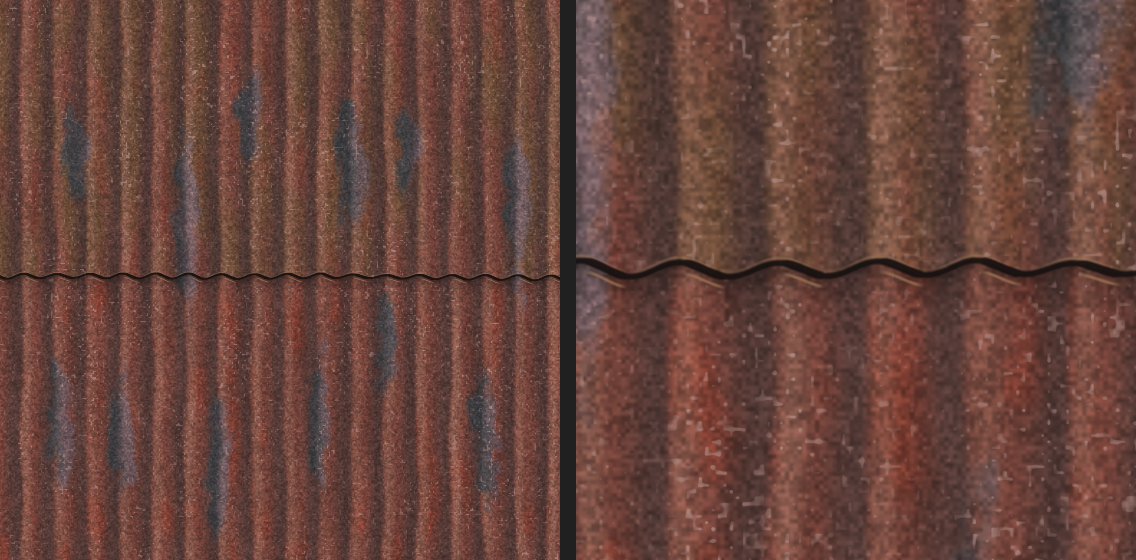
Left, the full canvas; right, a detail of the centre.
A three.js fragment shader for this texture:

```glsl
varying vec2 vUv;

const float RIDGES = 17.0;
const float TROUGH_PHASE = 0.55;
const float SEAM_HEIGHT = 0.505;
const int STAINS = 12;
const float TAU = 6.28319;

const vec3 TROUGH = vec3(0.30, 0.215, 0.205);
const vec3 RUST = vec3(0.45, 0.255, 0.220);
const vec3 CREST = vec3(0.57, 0.400, 0.345);
const vec3 OLIVE = vec3(0.41, 0.285, 0.205);
const vec3 RED_RUST = vec3(0.50, 0.225, 0.175);
const vec3 SLATE = vec3(0.235, 0.255, 0.275);
const vec3 MAUVE = vec3(0.40, 0.335, 0.365);
const vec3 SPECK = vec3(0.70, 0.565, 0.540);
const vec3 LIP = vec3(0.61, 0.46, 0.33);
const vec3 GAP = vec3(0.085, 0.065, 0.06);

float hash(vec2 p) {
  vec3 q = fract(vec3(p.xyx) * 0.1031);
  q += dot(q, q.yzx + 33.33);
  return fract((q.x + q.y) * q.z);
}

float noise(vec2 p) {
  vec2 cell = floor(p);
  vec2 f = fract(p);
  f = f * f * (3.0 - 2.0 * f);
  float low = mix(hash(cell), hash(cell + vec2(1.0, 0.0)), f.x);
  float high = mix(hash(cell + vec2(0.0, 1.0)), hash(cell + 1.0), f.x);
  return mix(low, high, f.y);
}

float fbm(vec2 p) {
  float sum = 0.0;
  float weight = 0.5;
  for (int i = 0; i < 4; i++) {
    sum += weight * noise(p);
    p = p * 2.03 + 17.3;
    weight *= 0.5;
  }
  return sum / 0.9375;
}

float band(float x, float halfWidth, float soft) {
  return 1.0 - smoothstep(halfWidth - soft, halfWidth + soft, abs(x));
}

// Sheet colour: steep lit flank, long fall back into the trough
vec3 corrugation(vec2 uv, float upper) {
  float x = uv.x * RIDGES - TROUGH_PHASE + 0.16 * (noise(uv * vec2(30.0, 9.0)) - 0.5);
  float t = fract(x);
  float tone = hash(vec2(floor(x), 3.0 + upper));
  float body = smoothstep(0.0, 0.2, t) * (1.0 - smoothstep(0.42, 0.97, t));
  float crest = smoothstep(0.06, 0.22, t) * (1.0 - smoothstep(0.25, 0.52, t));
  float patches = fbm(uv * vec2(22.0, 6.0) + upper * 40.0);
  vec3 rust = mix(RUST, OLIVE, upper * smoothstep(0.42, 0.75, patches + 0.2 * tone));
  rust = mix(rust, RED_RUST, (0.75 - 0.4 * upper) * smoothstep(0.5, 0.72, fbm(uv * vec2(28.0, 13.0) + 71.0)));
  vec3 col = mix(TROUGH, rust, 0.1 + 0.9 * body);
  col = mix(col, CREST, crest * (0.3 + 0.35 * tone));
  return col * (0.91 + 0.2 * fbm(uv * vec2(70.0, 8.0)));
}

// One ragged vertical stain: x is coverage, y is its share of mauve
vec2 stain(vec2 uv, float id) {
  float upper = mod(id, 2.0);
  float column = floor((id + 0.9) / 13.0 * RIDGES) + 0.3 + 0.5 * hash(vec2(id, 1.0));
  float height = mix(0.29, 0.72, upper) + 0.24 * (hash(vec2(id, 5.0)) - 0.5);
  vec2 size = vec2(0.019 + 0.013 * hash(vec2(id, 7.0)), 0.08 + 0.11 * hash(vec2(id, 9.0)));
  vec2 d = uv - vec2(column / RIDGES, height);
  d.x += 0.026 * (fbm(uv * vec2(8.0, 20.0) + id) - 0.5);
  float ragged = 1.1 * (fbm(uv * vec2(50.0, 26.0) + id * 9.0) - 0.5);
  float cover = 1.0 - smoothstep(0.5, 1.0, length(d / size) + ragged);
  float mauve = smoothstep(-0.3, 0.7, d.x / size.x + hash(vec2(id, 11.0)) - 0.35);
  return vec2(cover, mauve);
}

vec3 addStains(vec3 col, vec2 uv) {
  float shade = dot(col, vec3(0.333)) / 0.30;
  for (int i = 0; i < STAINS; i++) {
    vec2 s = stain(uv, float(i));
    vec3 tint = mix(SLATE, MAUVE, s.y) * mix(1.0, shade, 0.5);
    col = mix(col, tint, 0.82 * s.x);
  }
  return col;
}

// Fine pitting and pale flecks gathered in patches
vec3 addGrain(vec3 col, vec2 uv) {
  float fine = noise(uv * 390.0) + 0.6 * noise(uv * 210.0 + 31.0) - 0.8;
  col *= 1.0 + 0.36 * fine;
  float worn = smoothstep(0.42, 0.72, fbm(uv * vec2(24.0, 9.0) + 8.0));
  float lit = smoothstep(0.24, 0.42, dot(col, vec3(0.333)));
  float fleck = smoothstep(0.74, 0.95, noise(uv * 270.0 + 90.0));
  return mix(col, SPECK, fleck * (0.15 + 0.35 * worn + 0.35 * lit));
}

// Overlap: shadow, glints under the falling edge, pale lip and dark gap
vec3 addSeam(vec3 col, float y, float wave, float slope) {
  float below = 1.0 - smoothstep(-0.002, 0.001, y);
  col *= 1.0 - 0.42 * below * exp(y / 0.010);
  float falling = smoothstep(0.1, 0.8, slope);
  col = mix(col, LIP, 0.75 * falling * band(y + 0.0065, 0.0009, 0.0009));
  col = mix(col, LIP, (0.3 + 0.2 * wave) * band(y - 0.0030, 0.0008, 0.0009));
  return mix(col, GAP, 0.93 * band(y, 0.0017 + 0.0009 * falling, 0.0010));
}

void main() {
  float angle = TAU * (vUv.x * RIDGES - 0.72);
  float wave = cos(angle);
  float drift = 0.005 * (noise(vec2(vUv.x * 7.0, 2.0)) - 0.5);
  float amplitude = 0.0025 + 0.0022 * noise(vec2(vUv.x * 9.0, 6.0));
  float y = vUv.y - SEAM_HEIGHT - drift - amplitude * wave;

  vec3 col = corrugation(vUv, step(0.0, y));
  col = addStains(col, vUv);
  col = addGrain(col, vUv);
  col = addSeam(col, y, wave, sin(angle));
  gl_FragColor = vec4(col, 1.0);
}
```
